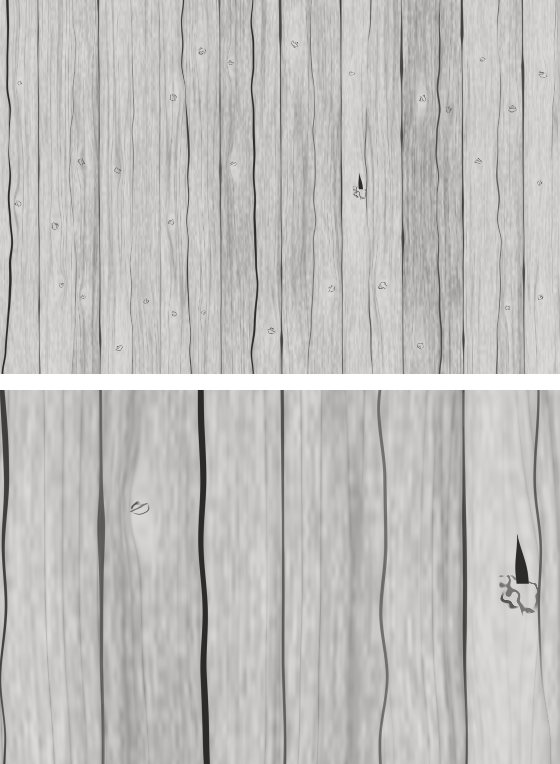
Top, the full canvas; bottom, a detail of the centre.
Reproduce this texture procedurally as a WebGL 2 fragment shader.

```glsl
#version 300 es
precision highp float;

uniform vec2 u_resolution;
out vec4 outColor;

const vec3 LIGHT = vec3(0.855, 0.85, 0.845);
const vec3 SHADE = vec3(0.50, 0.50, 0.495);
const vec3 INK = vec3(0.17, 0.17, 0.165);
const float BOARD = 0.162;      // board width, canvas height = 1
const float KNOT_CELL = 0.32;   // vertical spacing of knots

// Per board: seam depth on its left, split position and split depth
const float SEAM[10] = float[](0.5, 0.75, 0.8, 0.3, 0.65, 0.8, 0.85, 0.8, 0.85, 0.8);
const float SPLIT[10] = float[](0.47, 0.56, 0.54, 0.45, 0.53, 0.5, 0.46, 0.62, 0.57, 0.5);
const float DEPTH[10] = float[](1.0, 0.2, 0.25, 0.8, 1.0, 0.35, 0.5, 0.65, 0.5, 0.1);
// Greyness of the two halves of each board
const float TONE[20] = float[](0.15, 0.2, 0.2, 0.5, 0.15, 0.35, 0.25, 0.35, 0.6, 0.4,
                               0.5, 0.5, 0.2, 0.35, 0.8, 0.65, 0.15, 0.45, 0.1, 0.15);

float hash(vec2 p) {
  vec3 q = fract(p.xyx * 0.1031);
  q += dot(q, q.yzx + 33.33);
  return fract((q.x + q.y) * q.z);
}

float noise(vec2 p) {
  vec2 i = floor(p), f = fract(p);
  f = f * f * (3.0 - 2.0 * f);
  return mix(mix(hash(i), hash(i + vec2(1, 0)), f.x),
             mix(hash(i + vec2(0, 1)), hash(i + vec2(1, 1)), f.x), f.y);
}

// Coverage of a stroke with the given half width
float stroke(float dist, float halfWidth, float px) {
  return 1.0 - smoothstep(halfWidth - 0.7 * px, halfWidth + 0.7 * px, dist);
}

// Broken ring, tilted tick and off-centre second arc
float knotMarks(vec2 d, float size, float seed, float px) {
  float angle = 6.283 * hash(vec2(seed, 3.0));
  vec2 dir = vec2(cos(angle), sin(angle));
  vec2 w = d + 0.006 * size * (vec2(noise(d * 140.0 + seed), noise(d * 140.0 - seed)) - 0.5);
  float r = length(w * vec2(1.0, 1.15));
  float facing = dot(w, dir) / max(r, 1e-4);
  float arc = stroke(abs(r - 0.011 * size), 0.0009 * size, px) * smoothstep(0.0, 0.7, facing);
  float inner = stroke(abs(r - 0.006 * size), 0.0011 * size, px) * smoothstep(0.1, 0.8, -facing);
  float along = dot(w, vec2(-dir.y, dir.x));
  float tick = stroke(abs(dot(w, dir)), 0.0009 * size, px) * stroke(abs(along), 0.011 * size, px);
  return max(max(arc * 0.6, inner * 0.75), tick * 0.55);
}

// Tapered hole standing above the largest knot
float slit(vec2 d, float px) {
  float taper = 0.0055 * (1.0 - smoothstep(-0.014, 0.026, d.y));
  return stroke(abs(d.x + 0.1 * d.y), taper, px) * stroke(abs(d.y), 0.022, px);
}

// Fine fibres, long growth lines and broad stains; larger is darker
float grainShade(vec2 g, float seed, float tone) {
  float fibre = noise(vec2(g.x * 300.0 + seed, g.y * 22.0));
  float speck = noise(vec2(g.x * 270.0 - seed, g.y * 85.0));
  float stain = noise(vec2(g.x * 28.0 + seed, g.y * 2.5));
  float level = noise(vec2(g.x * 125.0 + seed, g.y * 2.2));
  float growth = pow(1.0 - abs(2.0 * level - 1.0), 5.0);
  float patchy = smoothstep(0.25, 0.75, noise(vec2(g.x * 30.0 - seed, g.y * 1.8 + 9.0)));
  float rough = 0.25 + 0.45 * tone;
  return 0.02 + 0.34 * tone * (0.4 + stain) + rough * (fibre - 0.4) * 0.5
       + rough * (speck - 0.4) * 0.5 + 0.38 * growth * (0.25 + 0.75 * patchy);
}

void main() {
  float px = 1.0 / u_resolution.y;
  vec2 p = gl_FragCoord.xy * px;

  // Boards lean slightly and have uneven edges
  float edgeWobble = 0.002 * (noise(vec2(p.x * 3.0, p.y * 14.0)) - 0.5);
  float x = (p.x - 0.1012 - 0.005 * (1.0 - p.y) + edgeWobble) / BOARD + 1.0;
  float id = floor(x), f = x - id;
  int board = int(mod(id, 10.0));

  // A wandering split divides each board in two
  float split = SPLIT[board], depth = DEPTH[board];
  float wander = 0.13 * (noise(vec2(id * 7.0, p.y * 3.5)) - 0.5)
               + 0.05 * (noise(vec2(id * 5.0, p.y * 17.0)) - 0.5);
  float splitDist = (f - split - wander) * BOARD;
  float side = step(0.0, splitDist);
  float halfId = 2.0 * id + side;
  float seed = halfId * 31.0;
  vec2 g = vec2((f - 0.5 * (split + side)) * BOARD, p.y);

  // Knots push the grain aside and leave paler wood around them
  float bend = 1.0, pale = 0.0, ink = 0.0;
  float cell = floor(p.y / KNOT_CELL);
  for (float k = -1.0; k <= 1.0; k++) {
    vec2 key = vec2(halfId + 11.0, cell + k + 5.0);
    bool large = halfId == 12.0 && cell + k == 1.0;
    if (!large && hash(key) < 0.42) continue;
    float size = large ? 1.8 : 0.6 + 0.5 * hash(key + 40.0);
    vec2 c = vec2(0.03 * (hash(key + 20.0) - 0.5),
                  (cell + k + 0.2 + 0.6 * hash(key + 60.0)) * KNOT_CELL);
    if (large) c = vec2(0.008, 0.484);
    vec2 d = g - c;
    vec2 e = d / (vec2(0.019, 0.055) * size);
    bend *= 1.0 - 0.75 * exp(-dot(e, e));
    pale = max(pale, exp(-0.35 * dot(e, e)));
    ink = max(ink, knotMarks(d, size, hash(key) * 90.0, px));
    if (large) ink = max(ink, slit(d - vec2(0.004, 0.032), px));
  }
  vec2 grain = vec2(g.x * bend + 0.012 * noise(vec2(seed, p.y * 4.0)), p.y);
  float shade = grainShade(grain, seed, TONE[int(mod(halfId, 20.0))] * (1.0 - 0.7 * pale));

  // Seams between boards, with occasional nicks
  float seam = SEAM[int(mod(floor(x + 0.5), 10.0))];
  float seamDist = min(f, 1.0 - f) * BOARD;
  float wear = noise(vec2(floor(x + 0.5) * 9.0, p.y * 11.0));
  float seamWidth = 0.0009 + 0.0008 * wear + 0.0025 * pow(wear, 9.0);
  ink = max(ink, stroke(seamDist, seamWidth, px) * seam * (0.7 + 0.3 * wear));
  shade += 0.2 * seam * exp(-seamDist / 0.004);

  // Splits swell, thin out and break up where they are shallow
  float swell = noise(vec2(id * 13.0 + 4.0, p.y * 8.0));
  float intact = smoothstep(0.2, 0.7, swell + 0.55 * depth);
  float splitWidth = 0.0005 + 0.0028 * depth * swell;
  ink = max(ink, stroke(abs(splitDist), splitWidth, px) * intact * (0.3 + 0.7 * depth));
  shade += 0.22 * depth * exp(-abs(splitDist) / 0.005);

  vec3 color = mix(LIGHT, SHADE, clamp(shade, 0.0, 1.0));
  outColor = vec4(mix(color, INK, clamp(ink, 0.0, 1.0)), 1.0);
}
```
